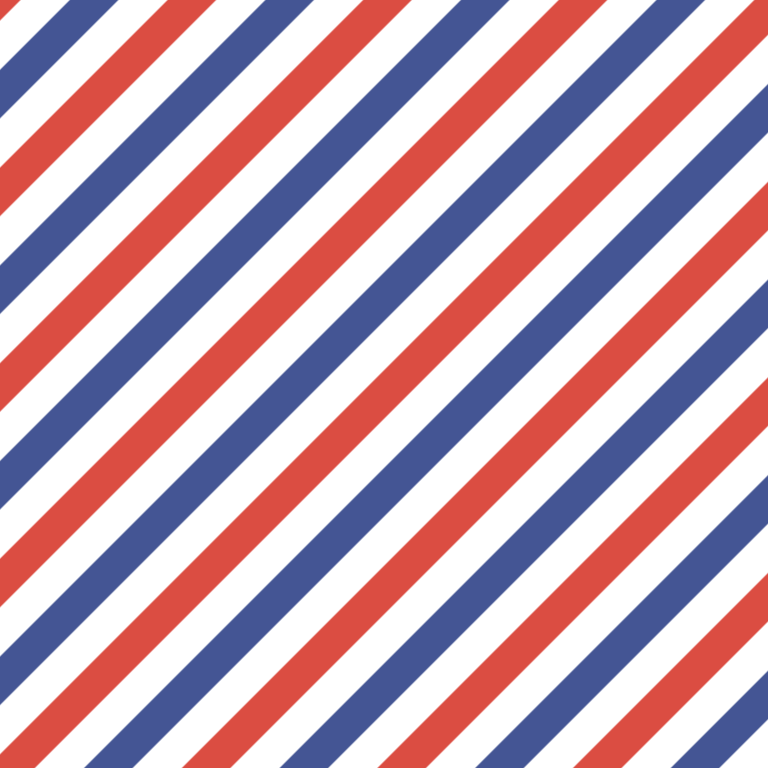
Write a three.js fragment shader that draws this pattern.

```glsl
// Diagonal candy stripes rising to the right: blue and red alternate on white.
// A coordinate across the stripes is split into equal cells; each cell holds one
// centred band, and the parity of the cell index picks its colour.

varying vec2 vUv;

void main() {
  // Distance across the stripes, growing from the upper left to the lower right
  float across = vUv.x + 1.0 - vUv.y;

  // One stripe per cell, with the first blue stripe centred on cell 0
  float spacing = 0.12732;
  float cell = (across - 0.1225) / spacing;
  float index = floor(cell + 0.5);
  float fromCentre = abs(cell - index) * spacing;

  // Even cells are blue, odd cells are red
  vec3 blue = vec3(0.265, 0.335, 0.58);
  vec3 red = vec3(0.86, 0.302, 0.26);
  vec3 ink = mix(blue, red, mod(index, 2.0));

  // Band with softened edges
  float band = 1.0 - smoothstep(0.0296, 0.0336, fromCentre);
  gl_FragColor = vec4(mix(vec3(1.0), ink, band), 1.0);
}
```
